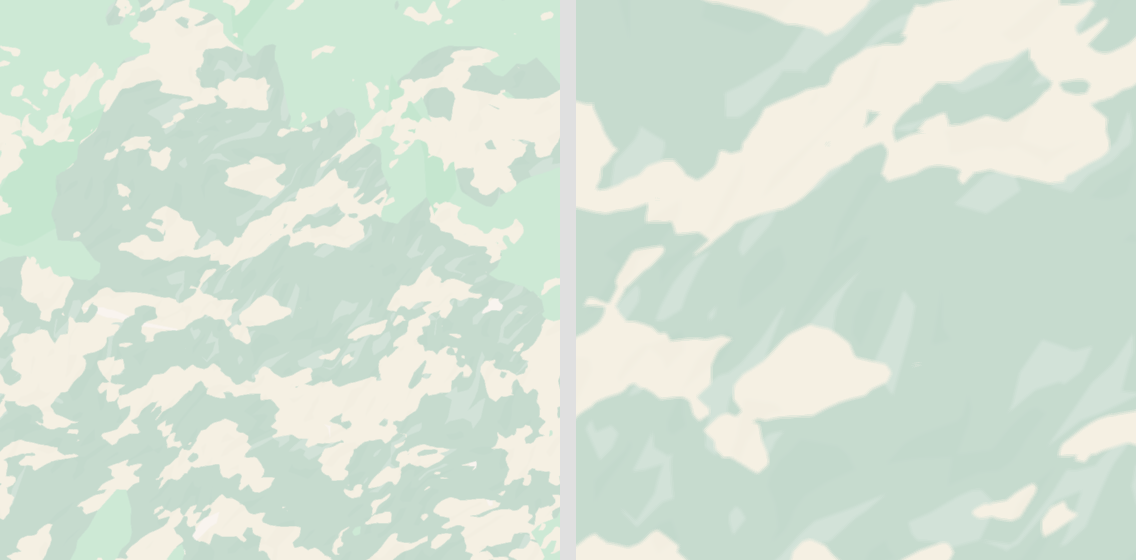
Left, the full canvas; right, a detail of the centre.
Give the GLSL for this texture, as a three.js fragment shader.

```glsl
varying vec2 vUv;

const vec3 SAGE = vec3(0.776, 0.857, 0.809);
const vec3 SAGE_LIGHT = vec3(0.822, 0.887, 0.846);
const vec3 SAGE_DARK = vec3(0.764, 0.850, 0.800);
const vec3 CREAM = vec3(0.959, 0.941, 0.891);
const vec3 CREAM_DARK = vec3(0.952, 0.935, 0.883);
const vec3 MINT = vec3(0.802, 0.912, 0.836);
const vec3 MINT_DEEP = vec3(0.772, 0.903, 0.812);
const vec3 PALE = vec3(0.975, 0.955, 0.936);

const float GRAIN_ANGLE = 0.45;
const vec2 CREAM_SCALE = vec2(11.8, 18.0);
const float CREAM_LEVEL = 0.538;
const float CREAM_LEVEL_ON_MINT = 0.64;
const float MINT_SCALE = 4.6;
const float MINT_LEVEL = 0.628;
const vec2 MINT_HOLLOW = vec2(0.45, 0.39);
const float MINT_HOLLOW_RADIUS = 0.42;
const float MINT_HOLLOW_PULL = 0.6;
const float STREAK_ANGLE = 0.85;
const vec2 STREAK_SCALE = vec2(24.0, 58.0);
const float STREAK_LEVEL = 0.74;
const float WARP_SCALE = 6.0;
const float WARP_AMOUNT = 0.065;
const float DETAIL_GAIN = 0.54;
const float DETAIL_STEP = 2.0;
const float EDGE_SOFTNESS = 0.003;

float hash(vec2 p) {
  return fract(sin(dot(p, vec2(127.1, 311.7))) * 43758.5);
}

vec2 turn(vec2 p, float angle) {
  float c = cos(angle), s = sin(angle);
  return vec2(c * p.x + s * p.y, c * p.y - s * p.x);
}

// Linear noise on a triangle lattice: its contours are straight-sided
float facet(vec2 p) {
  vec2 skewed = p + (p.x + p.y) * 0.366;
  vec2 cell = floor(skewed);
  vec2 f = skewed - cell;
  vec2 side = f.x > f.y ? vec2(1.0, 0.0) : vec2(0.0, 1.0);
  float high = max(f.x, f.y);
  float low = min(f.x, f.y);
  return hash(cell) * (1.0 - high)
       + hash(cell + side) * (high - low)
       + hash(cell + 1.0) * low;
}

float facetLayers(vec2 p) {
  float sum = 0.0, total = 0.0, weight = 1.0;
  for (int i = 0; i < 3; i++) {
    sum += weight * facet(p);
    total += weight;
    weight *= DETAIL_GAIN;
    p = turn(p, 0.3) * DETAIL_STEP + 17.3;
  }
  return sum / total;
}

vec3 landCover(vec2 p) {
  // Bend the grain so patches vary in direction
  vec2 bend = vec2(facet(p * WARP_SCALE + 3.7), facet(p * WARP_SCALE + 41.2)) - 0.5;
  vec2 q = p + WARP_AMOUNT * bend;

  // Fine slanted strokes, gathered in loose groups
  float stroke = facet(turn(q, STREAK_ANGLE) * STREAK_SCALE + 9.1);
  float group = step(0.47, facet(p * 4.0 + 63.4));
  float lightStroke = group * step(STREAK_LEVEL, stroke);
  float darkStroke = step(stroke, 1.0 - STREAK_LEVEL);

  // Broad mint areas, mostly away from the hollow
  float outward = distance(p, MINT_HOLLOW) - MINT_HOLLOW_RADIUS;
  float mintField = facetLayers(q * MINT_SCALE + 28.6) + MINT_HOLLOW_PULL * outward;
  float isMint = step(MINT_LEVEL, mintField);
  float isDeep = step(0.8, facet(q * 6.0 + 75.8));

  // Jagged cream patches, sparser on mint
  float creamField = facetLayers(turn(q, GRAIN_ANGLE) * CREAM_SCALE + 52.9);
  float isCream = step(mix(CREAM_LEVEL, CREAM_LEVEL_ON_MINT, isMint), creamField);
  float isPale = step(0.88, facet(q * 9.0 + 84.3));

  vec3 sage = mix(mix(SAGE, SAGE_DARK, darkStroke), SAGE_LIGHT, lightStroke);
  vec3 mint = mix(MINT, MINT_DEEP, isDeep);
  vec3 cream = mix(mix(CREAM, CREAM_DARK, darkStroke), PALE, isPale);
  return mix(mix(sage, mint, isMint), cream, isCream);
}

void main() {
  // Average a small grid of samples to soften every edge
  vec3 color = vec3(0.0);
  for (int y = -1; y <= 1; y++) {
    for (int x = -1; x <= 1; x++) {
      vec2 offset = vec2(float(x), float(y)) * EDGE_SOFTNESS / 3.0;
      color += landCover(vUv + offset);
    }
  }
  gl_FragColor = vec4(color / 9.0, 1.0);
}
```
